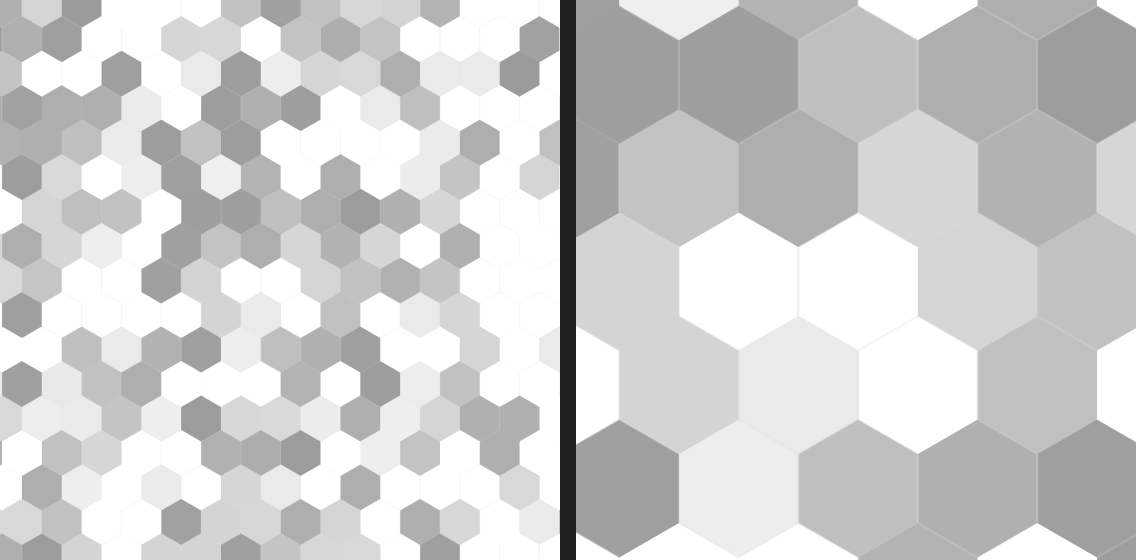
Left, the full canvas; right, a detail of the centre.
Reproduce this pattern procedurally as a WebGL 2 fragment shader.

```glsl
#version 300 es
precision highp float;

#define PITCH 0.0711              // width of one hexagon
#define ORIGIN vec2(0.0391, 0.0680) // centre of the lower left cell
#define SEAM_WIDTH 0.0013
#define SEAM_TONE 0.86
#define SEAM_STRENGTH 0.42
#define WHITE_SHARE 0.25
#define WHITE_SHARE_RIGHT 0.62
#define TONE_JITTER 0.022
#define SEED 71

uniform vec2 u_resolution;
out vec4 fragColor;

const vec2 LATTICE = vec2(1.0, 1.7320508);

// Integer hash of a lattice id, 0 to 1
float hash(ivec2 id, int salt) {
    uvec2 q = uvec2(id + ivec2(500 + SEED, 900 + salt * 131));
    uint n = q.x * 1597334677u ^ q.y * 3812015801u;
    n = (n ^ (n >> 15)) * 2246822519u;
    n = (n ^ (n >> 13)) * 3266489917u;
    n ^= n >> 16;
    return float(n >> 8) / 16777216.0;
}

// Nearest hexagon centre, from two interleaved rectangular lattices
vec2 hexCenter(vec2 p) {
    vec2 a = round(p / LATTICE) * LATTICE;
    vec2 b = (round(p / LATTICE - 0.5) + 0.5) * LATTICE;
    vec2 da = p - a, db = p - b;
    return dot(da, da) < dot(db, db) ? a : b;
}

ivec2 cellId(vec2 center) {
    return ivec2(round(center * 2.0 / LATTICE));
}

// Grey of a cell: white grows more common towards the right
float cellTone(vec2 center) {
    ivec2 id = cellId(center);
    float x = ORIGIN.x + center.x * PITCH;
    float whiteShare = mix(WHITE_SHARE, WHITE_SHARE_RIGHT, smoothstep(0.74, 0.94, x));
    if (hash(id, 1) < whiteShare) return 1.0;

    float pick = hash(id, 2);
    float tone = pick < 0.205 ? 0.62
               : pick < 0.425 ? 0.69
               : pick < 0.573 ? 0.76
               : pick < 0.838 ? 0.84 : 0.925;
    return tone + TONE_JITTER * (hash(id, 3) - 0.5);
}

void main() {
    vec2 uv = gl_FragCoord.xy / u_resolution.y;
    vec2 p = (uv - ORIGIN) / PITCH;
    float pixel = 1.0 / (u_resolution.y * PITCH);

    vec2 center = hexCenter(p);
    vec2 local = p - center;

    // Closest of the six sides and its outward normal
    vec2 normal = vec2(1.0, 0.0);
    float reach = -1.0;
    for (int i = 0; i < 6; i++) {
        float angle = float(i) * 1.0471976;
        vec2 side = vec2(cos(angle), sin(angle));
        float along = dot(local, side);
        if (along > reach) {
            reach = along;
            normal = side;
        }
    }
    float edge = max(0.5 - reach, 0.0);
    vec2 neighbor = center + normal;

    // Fill, blended across the shared side
    float inside = 0.5 + 0.5 * clamp(edge / (0.5 * pixel), 0.0, 1.0);
    float tone = mix(cellTone(neighbor), cellTone(center), inside);

    // Hairline seam: strongest on upright sides, missing on a few
    float halfWidth = 0.5 * SEAM_WIDTH / PITCH;
    float seam = clamp((halfWidth - edge) / pixel + 0.5, 0.0, 1.0);
    float fade = smoothstep(0.1, 0.5, hash(cellId(center) + cellId(neighbor), 4));
    float upright = mix(0.65, 1.0, step(0.9, abs(normal.x)));
    tone = mix(tone, SEAM_TONE, seam * SEAM_STRENGTH * fade * upright);

    fragColor = vec4(vec3(tone), 1.0);
}
```
